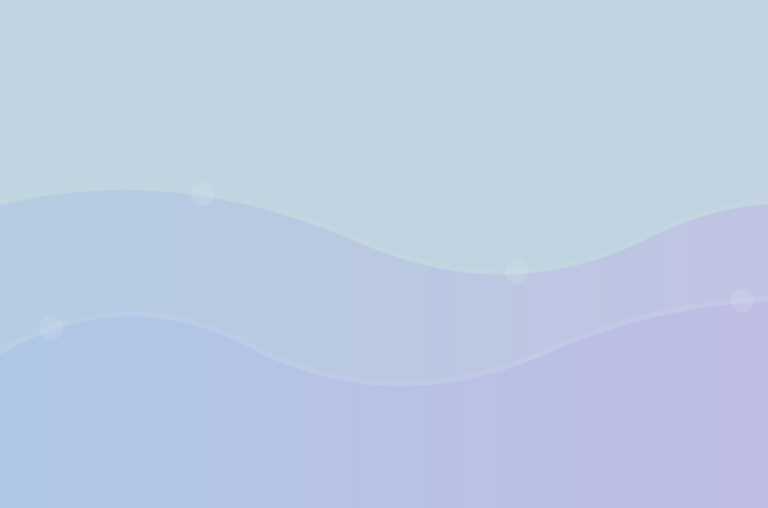
Give the GLSL for this background, as a WebGL 2 fragment shader.

```glsl
#version 300 es
precision highp float;
// Two pastel wave bands under a pale sky, each with a soft crest line and
// translucent beads riding on it. Crests are chains of quadratic Bezier arcs
// solved for x; lengths are in canvas widths, with the origin at lower left.

uniform vec2 u_resolution;
out vec4 fragColor;

// Height at x of the quadratic Bezier a, b, c, whose x always increases.
float arc(float x, vec2 a, vec2 b, vec2 c) {
    float h = b.x - a.x;
    float bend = c.x - 2.0 * b.x + a.x;
    float root = sqrt(max(h * h + bend * (x - a.x), 0.0));
    float t = (x - a.x) / (h + root);
    return mix(mix(a.y, b.y, t), mix(b.y, c.y, t), t);
}

float upperCrest(float x) {
    vec2 fall = vec2(0.469, 0.3484), rise = vec2(0.840, 0.3529);
    if (x < fall.x) return arc(x, vec2(0.0, 0.3973), vec2(0.224, 0.4547), fall);
    if (x < rise.x) return arc(x, fall, vec2(0.663, 0.2642), rise);
    return arc(x, rise, vec2(0.923, 0.3947), vec2(1.0, 0.3986));
}

float lowerCrest(float x) {
    vec2 fall = vec2(0.339, 0.2048), rise = vec2(0.716, 0.2061);
    if (x < fall.x) return arc(x, vec2(0.0, 0.2035), vec2(0.169, 0.3014), fall);
    if (x < rise.x) return arc(x, fall, vec2(0.521, 0.1187), rise);
    return arc(x, rise, vec2(0.844, 0.2635), vec2(1.0, 0.2727));
}

float crest(int band, float x) {
    return band == 0 ? upperCrest(x) : lowerCrest(x);
}

// Approximate signed distance to a crest, positive above it.
float crestDistance(int band, vec2 p) {
    float e = 0.002;
    float slope = (crest(band, p.x + e) - crest(band, p.x - e)) / (2.0 * e);
    return (p.y - crest(band, p.x)) / sqrt(1.0 + slope * slope);
}

// Antialiased coverage of the region where d is negative.
float cover(float d) {
    return clamp(0.5 - d * u_resolution.x, 0.0, 1.0);
}

void main() {
    vec2 p = gl_FragCoord.xy / u_resolution.x;

    // Sky
    vec3 color = mix(vec3(0.753, 0.831, 0.882), vec3(0.755, 0.827, 0.878), p.x);

    for (int band = 0; band < 2; band++) {
        bool upper = band == 0;

        // Band fill, blue at the left to lilac at the right
        vec3 fill = upper
            ? mix(vec3(0.710, 0.802, 0.886), vec3(0.753, 0.767, 0.886), p.x)
            : mix(vec3(0.688, 0.782, 0.898), vec3(0.747, 0.740, 0.895), p.x);
        float d = crestDistance(band, p);
        color = mix(color, fill, cover(d));

        // Crest line
        vec3 line = upper
            ? vec3(0.759, 0.839, 0.880)
            : mix(vec3(0.727, 0.808, 0.902), vec3(0.769, 0.784, 0.902), p.x);
        color = mix(color, line, cover(abs(d) - 0.0034));

        // Beads centred on the crest
        vec2 beads = upper ? vec2(0.264, 0.673) : vec2(0.0665, 0.967);
        for (int i = 0; i < 2; i++) {
            vec2 center = vec2(beads[i], crest(band, beads[i]));
            float bead = cover(length(p - center) - 0.0155);
            color = mix(color, vec3(0.86, 0.90, 0.94), 0.2 * bead);
        }
    }

    fragColor = vec4(color, 1.0);
}
```
